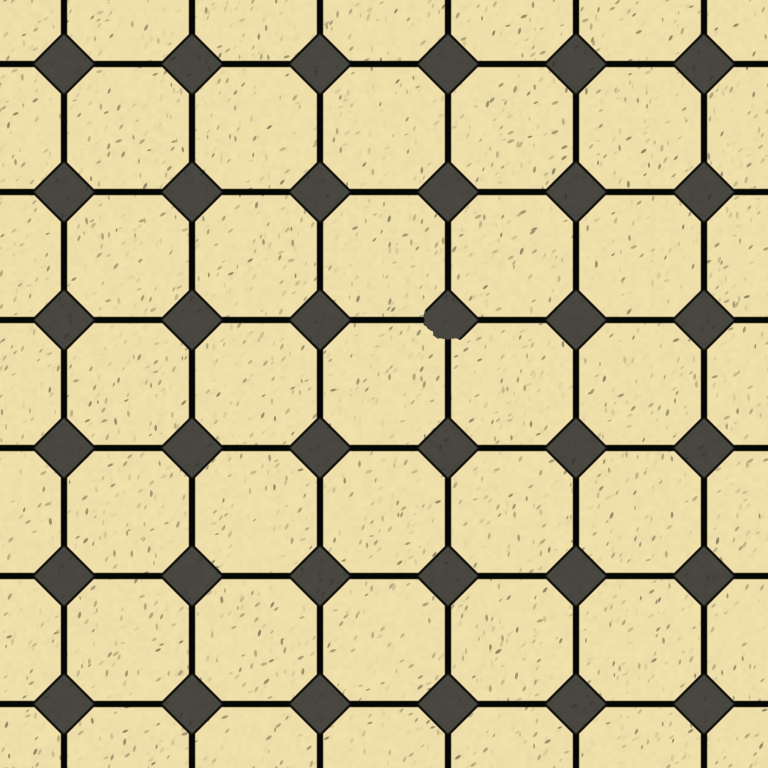
Reproduce this pattern procedurally as a Shadertoy shader.

```glsl
// Octagon and dot floor: cream octagons, charcoal diamonds and black joints, six repeats each way.
// Joints and diamonds are distance functions in a repeated cell; slanted flecks are jittered
// ellipses on a wrapping grid, and one diamond has a ragged broken corner.

float hash(vec2 p) {
    return fract(sin(dot(p, vec2(127.1, 311.7))) * 43758.5453);
}

// Value noise that wraps after 'period' lattice cells.
float wrapNoise(vec2 p, float period) {
    vec2 i = floor(p), f = fract(p);
    f = f * f * (3.0 - 2.0 * f);
    vec2 a = mod(i, period), b = mod(i + 1.0, period);
    return mix(mix(hash(a), hash(vec2(b.x, a.y)), f.x),
               mix(hash(vec2(a.x, b.y)), hash(b), f.x), f.y);
}

// Coverage inside a signed distance.
float fill(float d, float soft) {
    return 1.0 - smoothstep(-soft, soft, d);
}

// Strength of the slanted flecks; sparse cells of a wrapping grid hold one each.
float flecks(vec2 uv, float count, float share, float seed) {
    vec2 p = uv * count, base = floor(p);
    float soft = 0.6 * count / iResolution.y;
    float strength = 0.0;
    for (int y = -1; y <= 1; y++)
    for (int x = -1; x <= 1; x++) {
        vec2 cell = base + vec2(x, y);
        vec2 id = mod(cell, count) + seed;
        if (hash(id) > share) continue;
        vec2 q = p - cell - vec2(hash(id + 17.3), hash(id + 41.9));
        float angle = 1.0 + 1.5 * (hash(id + 63.1) - 0.5);
        float c = cos(angle), s = sin(angle);
        q = vec2(c * q.x + s * q.y, c * q.y - s * q.x);
        float size = mix(0.6, 1.2, hash(id + 85.7));
        float d = (length(q / vec2(0.36, 0.16)) - size) * 0.16;
        float tone = mix(0.2, 1.0, pow(hash(id + 9.4), 1.5));
        strength = max(strength, tone * fill(d, soft));
    }
    return strength;
}

void mainImage(out vec4 fragColor, in vec2 fragCoord) {
    vec2 uv = fragCoord / iResolution.xy;
    vec2 cell = floor(uv * 6.0);
    vec2 p = fract(uv * 6.0) - 0.5;
    float soft = 6.0 / iResolution.y;
    float grain = wrapNoise(uv * 160.0, 160.0) - 0.5;

    // Joints and diamonds, centred in each cell.
    float joint = fill(min(abs(p.x), abs(p.y)) - 0.024, soft);
    float diamond = (abs(p.x) + abs(p.y)) * 0.7071;
    float rim = fill(diamond - 0.181, soft);
    float stone = fill(diamond - 0.165, soft);

    // A single diamond has lost its left and lower tips.
    if (cell == vec2(3.0)) {
        float ragged = 0.025 * (wrapNoise(uv * 192.0, 192.0) - 0.5);
        float broken = max(max(-p.x - 0.18, -p.y - 0.145), -(p.x + p.y) * 0.7071 - 0.155);
        float kept = fill(broken + ragged, soft);
        rim *= kept;
        stone *= kept;
    }

    // Cream clay with pale and dark flecks.
    float pale = flecks(uv, 84.0, 0.25, 5.0);
    float dark = flecks(uv, 96.0, 0.23, 31.0);
    vec3 color = vec3(0.935, 0.875, 0.665) * (1.0 + 0.025 * grain);
    color = mix(color, vec3(0.86, 0.80, 0.59), 0.6 * pale);
    color = mix(color, vec3(0.50, 0.47, 0.35), 0.85 * dark);

    // Black joints, then charcoal stones with faint flecks.
    color = mix(color, vec3(0.025, 0.025, 0.015), max(joint, rim));
    vec3 charcoal = vec3(0.28, 0.28, 0.25) * (1.0 + 0.05 * grain - 0.18 * dark);
    color = mix(color, charcoal, stone);
    fragColor = vec4(color, 1.0);
}
```
